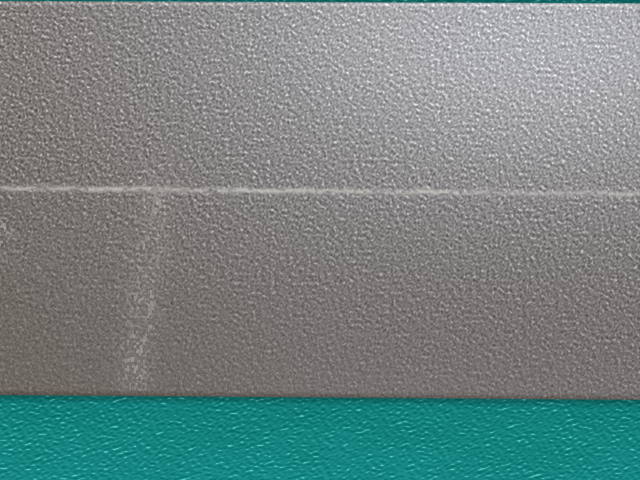
Write a Shadertoy shader that draws this texture.

```glsl
// A pebbled grey metal plate lying on a teal textured mat, with a pale
// horizontal scratch and faint vertical scuffs. Grain is the slope of gradient
// noise lit from above; broad gradients give the sheen at the upper right.

const vec2 PLATE_BOTTOM = vec2(0.177, 0.167);  // height at left, right
const vec2 PLATE_TOP = vec2(0.998, 0.993);
const vec2 SCRATCH_Y = vec2(0.608, 0.596);
const vec3 METAL_WARM = vec3(0.428, 0.404, 0.384);
const vec3 METAL_COOL = vec3(0.462, 0.448, 0.443);
const vec3 SHEEN = vec3(0.240, 0.258, 0.280);
const vec3 SCRATCH_COLOR = vec3(0.72, 0.71, 0.69);
const vec3 MAT_DARK = vec3(0.050, 0.445, 0.430);
const vec3 MAT_LIGHT = vec3(0.095, 0.545, 0.530);
const vec2 GRAIN_SCALE = vec2(105.0, 150.0);
const vec2 MAT_SCALE = vec2(95.0, 170.0);

float hash(vec2 p) {
    vec3 q = fract(vec3(p.xyx) * 0.1031);
    q += dot(q, q.yzx + 33.33);
    return fract((q.x + q.y) * q.z);
}

float noise(vec2 p) {
    vec2 i = floor(p), f = fract(p);
    f = f * f * (3.0 - 2.0 * f);
    return mix(mix(hash(i), hash(i + vec2(1, 0)), f.x),
               mix(hash(i + vec2(0, 1)), hash(i + vec2(1, 1)), f.x), f.y);
}

// Contribution of one lattice corner with a random slope.
float corner(vec2 cell, vec2 offset) {
    float angle = 6.2832 * hash(cell);
    return dot(vec2(cos(angle), sin(angle)), offset);
}

float gradientNoise(vec2 p) {
    vec2 i = floor(p), f = fract(p);
    vec2 w = f * f * (3.0 - 2.0 * f);
    return mix(mix(corner(i, f), corner(i + vec2(1, 0), f - vec2(1, 0)), w.x),
               mix(corner(i + vec2(0, 1), f - vec2(0, 1)),
                   corner(i + vec2(1, 1), f - vec2(1, 1)), w.x), w.y);
}

// Directional slope of the bumps, about -1 to 1.
float relief(vec2 p, vec2 light) {
    return gradientNoise(p) - gradientNoise(p + light);
}

float bell(float x, float width) {
    x /= width;
    return exp(-x * x);
}

vec3 matColor(vec2 p, float depth) {
    vec2 slanted = vec2(p.x + 0.5 * p.y, p.y - 0.3 * p.x);
    float slope = relief(slanted * MAT_SCALE, vec2(0.3, 0.7));
    float mottling = noise(p * vec2(14.0, 22.0)) - 0.5;
    float light = 0.45 + 2.2 * depth + 0.2 * mottling;
    vec3 color = mix(MAT_DARK, MAT_LIGHT, clamp(light, 0.0, 1.1));
    color += vec3(0.08, 0.10, 0.10) * slope;
    color += vec3(0.20, 0.17, 0.17) * smoothstep(0.35, 0.85, slope);
    return color * mix(0.78, 1.0, smoothstep(0.0, 0.02, depth));
}

vec3 metalColor(vec2 p, vec2 uv) {
    // Broad light: stronger toward the top and the right.
    float rise = smoothstep(0.25, 1.0, uv.y);
    float glow = rise * mix(0.26, 0.66, smoothstep(0.0, 0.75, uv.x));
    glow += 0.34 * bell(length((uv - vec2(0.86, 0.88)) * vec2(1.0, 1.3)), 0.30);
    glow += 0.08 * bell(length(uv - vec2(0.55, 0.94)), 0.14);
    vec3 color = mix(METAL_WARM, METAL_COOL, smoothstep(0.0, 0.7, uv.x + 0.3 * uv.y));
    color += SHEEN * glow;

    // Pebbled grain: large dents, finer grit and scattered bright facets.
    float strength = mix(0.065, 0.175, smoothstep(0.18, 0.85, uv.y + 0.25 * uv.x));
    vec2 warp = 0.003 * vec2(noise(p * 70.0), noise(p * 70.0 + 31.0));
    vec2 q = p + warp;
    float slope = relief(q * GRAIN_SCALE, vec2(0.35, 0.7));
    vec2 turned = mat2(0.8, 0.6, -0.6, 0.8) * q;
    float grit = relief(turned * 195.0 + 7.0, vec2(0.65, 0.55));
    float facet = smoothstep(0.35, 0.95, slope + 0.6 * grit);
    color += strength * (0.75 * slope + 0.65 * grit + 0.55 * facet);
    color += 0.05 * (hash(floor(p * 384.0)) - 0.5);
    return color;
}

// Coverage of worn, pale marks on the plate.
float scuffs(vec2 p, vec2 uv) {
    float specks = smoothstep(0.50, 0.80, noise(p * vec2(210.0, 165.0) + 9.0));
    float center = mix(0.209, 0.243, smoothstep(0.18, 0.62, uv.y));
    float span = smoothstep(0.16, 0.22, uv.y) * smoothstep(0.72, 0.57, uv.y);
    float column = bell(uv.x - center, 0.025) * span;
    column *= 0.4 + 0.6 * noise(vec2(uv.x * 55.0, uv.y * 15.0));
    float leftPatch = bell(uv.x - 0.007, 0.013) * bell(uv.y - 0.51, 0.04);
    float haze = 0.18 * smoothstep(0.32, 0.10, uv.x) * bell(uv.y - 0.45, 0.3);
    return 0.55 * specks * (column + leftPatch + haze) + 0.12 * column;
}

float scratch(vec2 p, vec2 uv) {
    float wobble = 0.003 * (noise(vec2(p.x * 45.0, 3.0)) - 0.5);
    float offset = uv.y - mix(SCRATCH_Y.x, SCRATCH_Y.y, uv.x) - wobble;
    float broken = smoothstep(0.15, 0.60, noise(p * vec2(100.0, 190.0) + 5.0));
    float dashes = 0.65 + 0.35 * noise(vec2(p.x * 16.0, 8.0));
    float fade = mix(1.0, 0.65, smoothstep(0.55, 1.0, uv.x));
    return bell(offset, 0.0056) * (0.4 + 0.6 * broken) * dashes * fade;
}

void mainImage(out vec4 fragColor, in vec2 fragCoord) {
    vec2 uv = fragCoord / iResolution.xy;
    vec2 p = fragCoord / iResolution.y;
    float soft = max(1.0 / iResolution.y, 0.0015);
    float above = uv.y - mix(PLATE_BOTTOM.x, PLATE_BOTTOM.y, uv.x);
    float below = mix(PLATE_TOP.x, PLATE_TOP.y, uv.x) - uv.y;
    vec3 plate = mix(metalColor(p, uv), SCRATCH_COLOR, scuffs(p, uv));
    plate = mix(plate, SCRATCH_COLOR + 0.08 * uv.x, scratch(p, uv));
    // Rounded rims: brown and dark below, a pale line above.
    plate *= mix(vec3(0.82, 0.78, 0.75), vec3(1.0), smoothstep(0.0, 0.014, above));
    plate += 0.12 * bell(below - 0.005, 0.003);
    float cover = smoothstep(-soft, soft, above) * smoothstep(-soft, soft, below);
    vec3 color = mix(matColor(p, max(-above, 0.0)), plate, cover);
    fragColor = vec4(clamp(color, 0.0, 1.0), 1.0);
}
```
